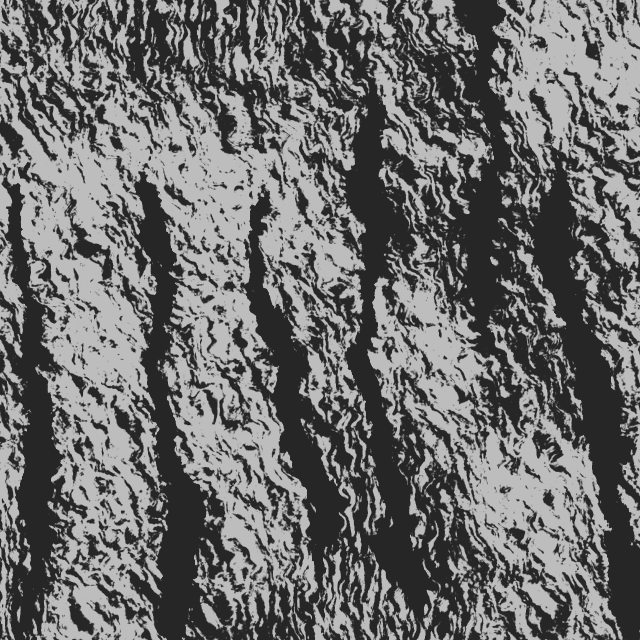
A three.js fragment shader for this texture:

```glsl
// Two-tone tree bark: flaky plates split by long dark fissures.
// A warped noise relief is lit from one side and thresholded; fissures,
// stains, fibrous bands and fine grit shift that threshold towards shadow.
varying vec2 vUv;

float hash(vec2 p) {
  return fract(sin(dot(p, vec2(127.1, 311.7))) * 43758.5453);
}

float noise(vec2 p) {
  vec2 i = floor(p);
  vec2 f = fract(p);
  f = f * f * (3.0 - 2.0 * f);
  return mix(mix(hash(i), hash(i + vec2(1.0, 0.0)), f.x),
             mix(hash(i + vec2(0.0, 1.0)), hash(i + vec2(1.0, 1.0)), f.x), f.y);
}

float fbm(vec2 p) {
  float sum = 0.0;
  float amp = 0.5;
  for (int i = 0; i < 5; i++) {
    sum += amp * noise(p);
    p = mat2(0.8, 0.6, -0.6, 0.8) * p * 2.03 + 17.3;
    amp *= 0.54;
  }
  return sum;
}

// Slope of the relief towards the light, about one unit of deviation
float litRelief(vec2 p, vec2 frequency) {
  vec2 toLight = vec2(0.005, 0.0035);
  return (fbm((p + toLight) * frequency) - fbm(p * frequency)) / 0.07;
}

// Long wandering fissures: x is the dark core, y the broken rim around it
vec2 fissures(vec2 p) {
  vec2 shade = vec2(0.0);
  float ragged = 0.03 * (fbm(p * vec2(45.0, 30.0)) - 0.5);
  for (int i = 0; i < 6; i++) {
    float id = float(i);
    float middle = 0.2 + 0.6 * hash(vec2(id, 3.7));
    float reach = 0.38 + 0.3 * hash(vec2(id, 8.1));
    float along = p.y - middle;
    float path = (id + 0.3 + 0.4 * hash(vec2(id, 1.3))) / 6.0
      - along * (0.01 + 0.14 * hash(vec2(id, 5.9)))
      + 0.08 * (noise(vec2(p.y * 5.0, id * 9.0)) - 0.5)
      + 0.03 * (noise(vec2(p.y * 14.0, id * 7.0)) - 0.5)
      + 0.012 * (noise(vec2(p.y * 45.0, id * 5.0)) - 0.5);
    float taper = 1.0 - smoothstep(0.5, 1.0, abs(along) / reach);
    float width = 0.003 + 0.026 * noise(vec2(p.y * 9.0, id * 3.0 + 40.0)) * taper;
    float d = abs(p.x - path) - width + 0.014 * (1.0 - taper) + ragged;
    shade.x = max(shade.x, 1.0 - smoothstep(-0.005, 0.01, d));
    shade.y = max(shade.y, taper * exp(-28.0 * max(d, 0.0)));
  }
  return shade;
}

// Light or shadow at one point, given the local shadow level
float bark(vec2 p, float shadow, float fibrous) {
  vec2 curl = vec2(noise(p * 18.0), noise(p * 18.0 + 31.0)) - 0.5;
  vec2 kink = vec2(noise(p * 60.0 + 5.0), noise(p * 60.0 + 63.0)) - 0.5;
  vec2 q = p + 0.025 * curl + 0.014 * kink;
  q.x += 0.24 * q.y;
  float flakes = litRelief(q, vec2(48.0, 34.0));
  float fibres = litRelief(p + 0.014 * curl + 0.011 * kink, vec2(100.0, 38.0));
  float grit = noise(p * 210.0) + noise(p * 390.0 + 9.0) - 1.0;
  float relief = mix(flakes, fibres, fibrous) + 1.1 * grit;
  return smoothstep(-0.5, 0.5, relief - shadow);
}

void main() {
  // Shadow level from stains, fibrous bands and fissures
  float stain = fbm(vUv * vec2(6.0, 4.5) + 11.0) - 0.52;
  float blots = fbm(vUv * vec2(24.0, 19.0) + 4.0) - 0.52;
  float fibrous = smoothstep(0.5, 0.72, noise(vUv * vec2(5.0, 1.7) + vec2(3.0, 8.0)));
  vec2 fissure = fissures(vUv);
  float shadow = -0.6 + 4.0 * stain + 3.0 * blots + 0.7 * fibrous
    + 4.5 * fissure.x + 0.8 * fissure.y;

  // Four samples soften the fine grain
  float light = 0.0;
  for (int i = 0; i < 4; i++) {
    vec2 corner = vec2(mod(float(i), 2.0), floor(float(i) / 2.0)) - 0.5;
    light += 0.25 * bark(vUv + corner * 0.001, shadow, fibrous);
  }

  vec3 shadowGrey = vec3(0.15);
  vec3 plateGrey = vec3(0.74);
  gl_FragColor = vec4(mix(shadowGrey, plateGrey, light), 1.0);
}
```
